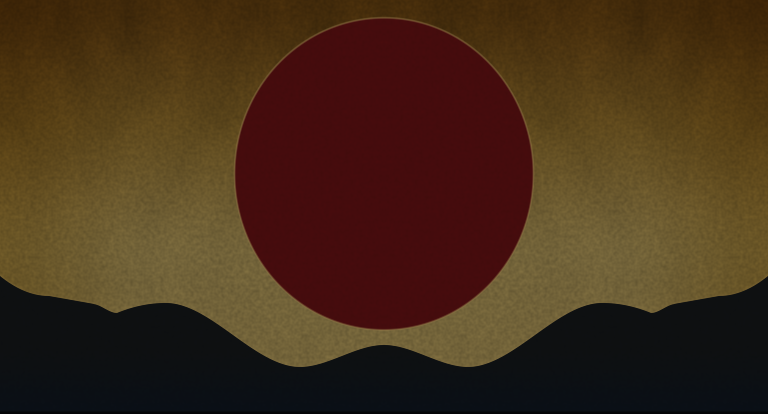
Write a WebGL 2 fragment shader that draws this background.

```glsl
#version 300 es
precision highp float;
// A dark red disc hangs in an aged golden sky above mirrored black hills.
// The sky is a vertical gradient stained with gradient noise, the disc is an
// ellipse distance, and the hills are a height profile of eased segments.

#define DISC_CENTER vec2(0.0, 0.580)
#define DISC_RADII  vec2(0.361, 0.377)
#define DISC_COLOR  vec3(0.270, 0.047, 0.050)
#define RIM_COLOR   vec3(0.56, 0.46, 0.27)
#define RIM_WIDTH   0.0016
#define SKY_TOP     vec3(0.260, 0.165, 0.040)
#define SKY_MIDDLE  vec3(0.375, 0.290, 0.115)
#define SKY_LOW     vec3(0.448, 0.388, 0.224)
#define HILL_COLOR  vec3(0.054, 0.062, 0.068)
#define HILL_BASE   vec3(0.040, 0.060, 0.085)
#define STAIN       0.17
#define GRAIN       0.10

uniform vec2 u_resolution;
out vec4 fragColor;

// Pseudo-random gradient for a lattice point
vec2 latticeGradient(vec2 cell) {
    vec3 h = fract(cell.xyx * vec3(0.1031, 0.1030, 0.0973));
    h += dot(h, h.yzx + 33.33);
    float angle = 6.2832 * fract((h.x + h.y) * h.z);
    return vec2(cos(angle), sin(angle));
}

float gradientNoise(vec2 p) {
    vec2 cell = floor(p), f = fract(p);
    vec2 w = f * f * f * (f * (f * 6.0 - 15.0) + 10.0);
    vec2 e = vec2(1.0, 0.0);
    float a = dot(latticeGradient(cell), f);
    float b = dot(latticeGradient(cell + e.xy), f - e.xy);
    float c = dot(latticeGradient(cell + e.yx), f - e.yx);
    float d = dot(latticeGradient(cell + e.xx), f - e.xx);
    return mix(mix(a, b, w.x), mix(c, d, w.x), w.y);
}

float fbm(vec2 p) {
    float sum = 0.0, amplitude = 0.5;
    for (int i = 0; i < 5; i++) {
        sum += amplitude * gradientNoise(p);
        p = p * 2.03 + 17.3;
        amplitude *= 0.58;
    }
    return sum;
}

// Position within a segment, held at 0 and 1 outside it
float ramp(float start, float end, float x) {
    return clamp((x - start) / (end - start), 0.0, 1.0);
}

// Ridge height at a distance from the vertical axis
float ridge(float x) {
    float h = 0.1667;                                  // central knoll
    h -= 0.0531 * smoothstep(0.0, 0.203, x);           // valley
    h += 0.1546 * smoothstep(0.203, 0.527, x);         // broad hill
    h -= 0.0242 * pow(ramp(0.527, 0.645, x), 2.0);     // notch
    h += 0.0217 * smoothstep(0.645, 0.705, x);         // shoulder
    h += 0.0193 * ramp(0.700, 0.809, x);
    h += 0.0483 * pow(ramp(0.809, 0.9275, x), 2.0);    // outer slope
    return h;
}

vec3 sky(vec2 p, float grain) {
    vec3 color = mix(SKY_LOW, SKY_MIDDLE, smoothstep(0.36, 0.74, p.y));
    color = mix(color, SKY_TOP, smoothstep(0.62, 1.02, p.y));

    // Warmer, deeper gold toward the sides
    float side = smoothstep(0.55, 0.95, p.x);
    color *= mix(vec3(1.0), vec3(0.92, 0.86, 0.66), side);

    // Stains stretched downward, stronger near the top
    float stain = fbm(p * vec2(9.0, 5.0));
    color *= 1.0 + STAIN * stain * mix(0.6, 1.6, smoothstep(0.5, 1.0, p.y));
    return color * (1.0 + GRAIN * grain);
}

void main() {
    float pixel = 1.0 / u_resolution.y;
    vec2 p = (gl_FragCoord.xy - 0.5 * vec2(u_resolution.x, 0.0)) * pixel;
    vec2 mirrored = vec2(abs(p.x), p.y);
    float grain = gradientNoise(mirrored * 150.0) + gradientNoise(mirrored * 83.0 + 9.0);

    vec3 color = sky(mirrored, grain);

    // Disc with a thin pale rim
    float radius = length((p - DISC_CENTER) / DISC_RADII);
    float discDistance = (radius - 1.0) * DISC_RADII.x;
    vec3 disc = DISC_COLOR * (1.0 + 0.4 * GRAIN * grain);
    color = mix(color, disc, smoothstep(0.6, -0.6, discDistance / pixel));
    float rim = 1.0 - smoothstep(0.0, RIM_WIDTH + pixel, abs(discDistance));
    color = mix(color, RIM_COLOR, 0.55 * rim);

    // Hills, with distance corrected for the slope of the ridge
    float top = ridge(mirrored.x);
    float slope = (ridge(mirrored.x + 0.002) - top) / 0.002;
    float hillDistance = (p.y - top) / sqrt(1.0 + slope * slope);
    float glint = 1.0 - smoothstep(0.0, RIM_WIDTH + pixel, abs(hillDistance - RIM_WIDTH));
    color = mix(color, RIM_COLOR, 0.15 * glint);
    vec3 hill = mix(HILL_BASE, HILL_COLOR, smoothstep(0.0, 0.16, p.y));
    hill *= 1.0 + 0.3 * GRAIN * grain;
    color = mix(color, hill, smoothstep(0.6, -0.6, hillDistance / pixel));

    // Dark strip along the lower border
    color *= mix(0.35, 1.0, smoothstep(0.003, 0.009, p.y));
    fragColor = vec4(color, 1.0);
}
```
